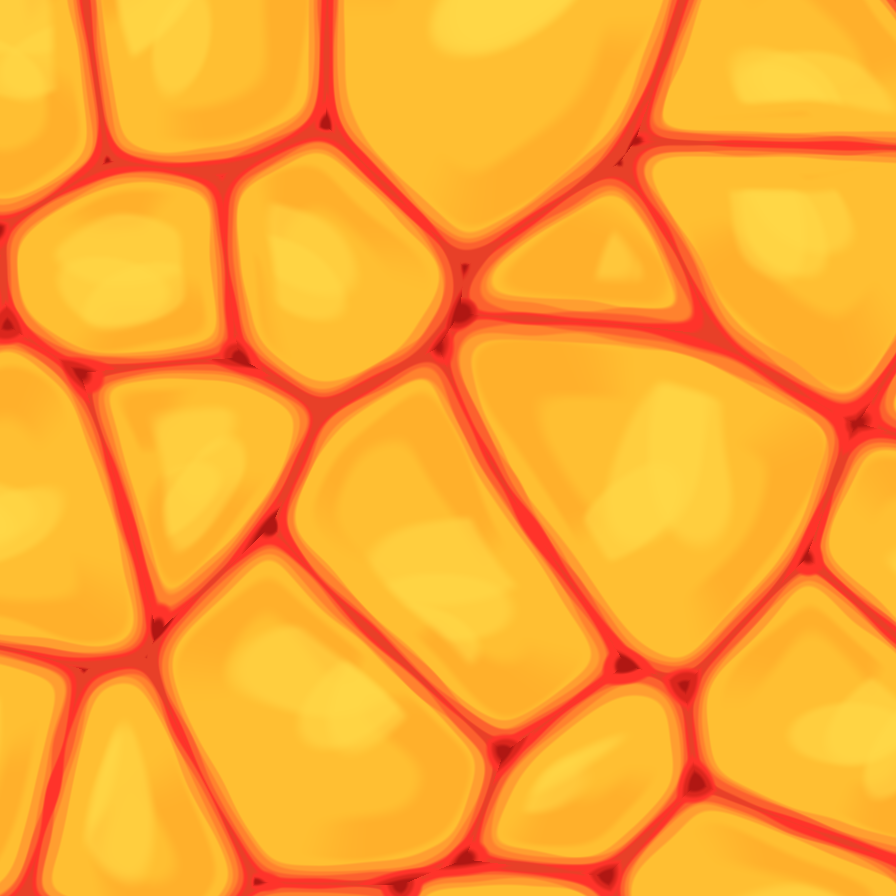
This texture is drawn by a three.js fragment shader. Its source:

```glsl
varying vec2 vUv;

// Cell layout
const float CELLS = 3.7;          // grid cells across the canvas
const float JITTER = 0.78;        // scatter of the cell sites
const float STAGGER = 0.5;        // sideways shift of every second row
const float SIZE_SPREAD = 0.42;   // difference between large and small cells
const float CORNER = 0.0125;      // rounding of the cell corners
const float BEND = 0.035;         // slow bending of the walls
const float BRUSH = 0.0085;       // wobble of the painted bands

// Distance from the wall centre at which each painted band ends
const float RED_EDGE = 0.0046;
const float CORAL_EDGE = 0.0084;
const float ORANGE_EDGE = 0.0124;
const float AMBER_EDGE = 0.0180;
const float SOFTNESS = 0.0017;

// Radii of the knots where walls meet
const float FLARE_RADIUS = 0.027;
const float KNOT_RADIUS = 0.019;
const float HEART_RADIUS = 0.012;

const vec3 GOLD = vec3(1.00, 0.750, 0.195);
const vec3 HONEY = vec3(1.00, 0.680, 0.165);
const vec3 LEMON = vec3(1.00, 0.850, 0.280);
const vec3 AMBER = vec3(1.00, 0.62, 0.19);
const vec3 ORANGE = vec3(1.00, 0.51, 0.18);
const vec3 CORAL = vec3(0.99, 0.38, 0.18);
const vec3 RED = vec3(0.91, 0.25, 0.155);
const vec3 SCARLET = vec3(1.00, 0.20, 0.165);
const vec3 CRIMSON = vec3(0.86, 0.15, 0.115);
const vec3 MAROON = vec3(0.69, 0.09, 0.075);

float hash(vec2 p) {
  return fract(sin(dot(p, vec2(127.1, 311.7))) * 43758.5453);
}

vec2 hash2(vec2 p) {
  return vec2(hash(p), hash(p + 37.3));
}

float noise(vec2 p) {
  vec2 i = floor(p);
  vec2 f = fract(p);
  f = f * f * (3.0 - 2.0 * f);
  return mix(mix(hash(i), hash(i + vec2(1.0, 0.0)), f.x),
             mix(hash(i + vec2(0.0, 1.0)), hash(i + vec2(1.0, 1.0)), f.x), f.y);
}

vec2 siteOf(vec2 id) {
  vec2 shift = vec2(STAGGER * mod(id.y, 2.0), 0.5);
  return id + shift + JITTER * (hash2(id) - 0.5);
}

// Squared distance less the weight of the cell: heavier cells grow larger
float power(vec2 p, vec2 id) {
  vec2 r = p - siteOf(id);
  return dot(r, r) - SIZE_SPREAD * smoothstep(0.08, 0.45, hash(id + 71.9));
}

// Rounded distance to the wall (x) and distance to the nearest junction (y)
vec2 wallDistance(vec2 p, out vec2 cell) {
  vec2 base = floor(p);
  float nearest = 1e5;
  for (int y = -2; y <= 2; y++) {
    for (int x = -2; x <= 2; x++) {
      vec2 id = base + vec2(float(x), float(y));
      float w = power(p, id);
      if (w < nearest) { nearest = w; cell = id; }
    }
  }
  float sum = 0.0;
  vec2 closest = vec2(1.0);
  for (int y = -2; y <= 2; y++) {
    for (int x = -2; x <= 2; x++) {
      vec2 id = base + vec2(float(x), float(y));
      float gap = distance(siteOf(id), siteOf(cell));
      if (gap > 0.001) {
        float edge = (power(p, id) - nearest) / (2.0 * gap * CELLS);
        sum += exp(-edge / CORNER);
        closest = vec2(min(closest.x, edge), min(closest.y, max(closest.x, edge)));
      }
    }
  }
  return vec2(-CORNER * log(max(sum, 1e-6)), length(closest));
}

// Elliptical dab of paint with a fairly firm edge
float dab(vec2 q, float angle, vec2 radius) {
  float c = cos(angle);
  float s = sin(angle);
  vec2 r = vec2(c * q.x + s * q.y, c * q.y - s * q.x) / radius;
  return 1.0 - smoothstep(0.82, 1.10, length(r));
}

// Paints tint wherever d is below edge, with its own brush wobble
vec3 band(vec3 under, vec3 tint, float edge, float soft, float d, float seed) {
  float wobble = BRUSH * (noise(vUv * 17.0 + seed) - 0.5);
  return mix(tint, under, smoothstep(edge - soft, edge + soft, d + wobble));
}

// Interior of a cell: darker rim on two sides, bright dabs in the middle
vec3 cellPaint(vec2 q, float d, vec2 cell) {
  float angle = 6.2832 * hash(cell + 5.7);
  vec2 side = vec2(cos(angle), sin(angle));
  float facing = abs(dot(q, side)) / (length(q) + 0.01);
  float grain = 0.022 * (noise(vUv * 10.0) - 0.5);
  float rim = smoothstep(0.022, 0.032, d + grain) * (1.0 - smoothstep(0.058, 0.076, d - grain));
  vec3 color = mix(GOLD, HONEY, 0.85 * rim * smoothstep(0.45, 0.80, facing));
  float inside = smoothstep(0.040, 0.054, d + grain);
  for (int i = 0; i < 3; i++) {
    vec2 rnd = hash2(cell + 11.3 * float(i + 1));
    vec2 offset = 0.10 * (rnd - 0.5);
    vec2 radius = vec2(0.090, 0.043) * (0.75 + 0.5 * rnd.y);
    float stroke = dab(q - offset + grain, angle + 1.2 * rnd.x + 0.9, radius);
    color = mix(color, LEMON, 0.56 * stroke * inside);
  }
  return color;
}

void main() {
  vec2 warp = vec2(noise(vUv * 4.0), noise(vUv * 4.0 + 19.0)) - 0.5;
  vec2 p = (vUv + BEND * warp) * CELLS + 3.0;
  vec2 cell;
  vec2 wall = wallDistance(p, cell);
  float d = wall.x;
  vec3 color = cellPaint((p - siteOf(cell)) / CELLS, d, cell);

  // Walls, from the pale fringe to the red core
  color = band(color, AMBER, AMBER_EDGE, SOFTNESS, d, 3.0);
  color = band(color, ORANGE, ORANGE_EDGE, SOFTNESS, d, 17.0);
  color = band(color, CORAL, CORAL_EDGE, SOFTNESS, d, 29.0);
  color = band(color, SCARLET, RED_EDGE, SOFTNESS, d, 43.0);
  color = band(color, RED, 0.0012, SOFTNESS, d, 51.0);

  // Knots at some of the junctions, dark at heart
  float strength = smoothstep(0.25, 0.60, noise(vUv * 5.0 + 8.0));
  color = band(color, SCARLET, FLARE_RADIUS * strength - 0.004, 0.003, wall.y, 59.0);
  color = band(color, CRIMSON, KNOT_RADIUS * strength - 0.005, 0.003, wall.y, 67.0);
  color = band(color, MAROON, HEART_RADIUS * strength - 0.003, 0.003, wall.y, 73.0);
  gl_FragColor = vec4(color, 1.0);
}
```
